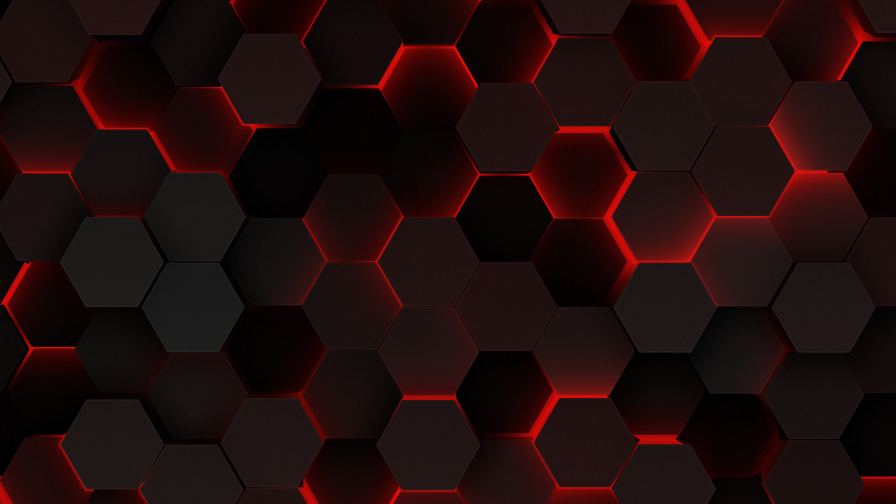
Write a Shadertoy shader that draws this background.

```glsl
#define PITCH 0.174        // row spacing, in canvas heights
#define ORIGIN vec2(0.098, -0.128)
#define SEAM 0.0012        // half gap between level tiles
#define LIFT 0.075         // perspective growth of raised tiles
#define GLOW_WIDTH 0.032
#define LINE_WIDTH 0.0032
#define LIT_SHARE 0.42     // share of edges with a lamp behind them
#define GRAIN 0.012
#define SAMPLES 3

const vec3 WALL = vec3(0.012, 0.010, 0.010);
const vec3 GREY = vec3(1.0, 0.98, 0.97);
const vec3 WARM = vec3(1.22, 0.60, 0.56);
const vec3 EMBER = vec3(0.58, 0.022, 0.016);
const vec3 LAMP = vec3(0.92, 0.05, 0.035);

float hash(vec2 p) {
    vec3 q = fract(p.xyx * vec3(0.1031, 0.1030, 0.0973));
    q += dot(q, q.yzx + 33.33);
    return fract((q.x + q.y) * q.z);
}

// Signed distance to a flat-topped hexagon of inner radius r
float hexagon(vec2 p, float r) {
    p = abs(p);
    return max(p.y, dot(p, vec2(0.8660, 0.5))) - r;
}

float tileHeight(vec2 id) {
    return hash(id + 41.0);
}

vec2 tileCenter(vec2 id) {
    return ORIGIN + PITCH * vec2(id.x * 0.8660, id.y + 0.5 * mod(id.x, 2.0));
}

// Distance to the top face, pushed outward from the middle by its height
float tileDistance(vec2 p, vec2 id, vec2 middle) {
    float grow = 1.0 + LIFT * (tileHeight(id) - 0.4);
    vec2 center = middle + (tileCenter(id) - middle) * grow;
    return hexagon(p - center, 0.5 * PITCH * grow - SEAM);
}

// Warm everywhere except for two cool pools
float heat(vec2 p) {
    vec2 a = p - vec2(0.40, 0.43), b = p - vec2(1.42, 0.33);
    return clamp(1.0 - exp(-dot(a, a) / 0.10) - exp(-dot(b, b) / 0.035), 0.0, 1.0);
}

vec3 scene(vec2 p, vec2 middle) {
    // Nearest grid cell, then the highest face covering this point
    float column = round((p.x - ORIGIN.x) / (PITCH * 0.8660));
    float row = round((p.y - ORIGIN.y) / PITCH - 0.5 * mod(column, 2.0));
    vec2 cell = vec2(column, row), top = cell;
    float highest = -1.0, nearest = 1e3;
    for (int k = 0; k < 9; k++) {
        vec2 id = cell + vec2(k % 3 - 1, k / 3 - 1);
        float d = tileDistance(p, id, middle), h = tileHeight(id);
        if (d < 0.0 && h > highest) { highest = h; top = id; }
        if (highest < 0.0 && d < nearest) { nearest = d; top = id; }
    }
    bool gap = highest < 0.0;
    float h = tileHeight(top);
    vec2 center = tileCenter(top);

    // Face: height sets the grey, heat the tint
    float warmth = heat(center) * (0.6 + 0.4 * hash(top + 7.0));
    float shade = 0.012 + 0.098 * smoothstep(0.0, 0.85, h);
    shade *= 1.0 - 0.9 * (p.y - center.y);
    vec3 color = shade * mix(GREY, WARM, warmth);
    float rim = tileDistance(p, top, middle);
    color *= 1.0 + 0.25 * smoothstep(-0.004, -0.001, rim);
    if (gap) color = WALL;

    // Higher neighbours cast shadow, or red light from lamps behind them
    float ember = 0.0, line = 0.0;
    for (int k = 0; k < 9; k++) {
        vec2 id = top + vec2(k % 3 - 1, k / 3 - 1);
        float rise = tileHeight(id) - h;
        if (id == top || (!gap && rise < 0.0)) continue;
        float d = max(tileDistance(p, id, middle), 0.0);
        float lit = smoothstep(1.0 - LIT_SHARE, 1.0, hash(id + top + 19.0));
        lit *= heat(0.5 * (center + tileCenter(id)));
        color *= mix(1.0, smoothstep(-0.04, 0.085, d), 0.9 * smoothstep(0.0, 0.4, rise));
        ember += lit * exp(-d / GLOW_WIDTH);
        line = max(line, smoothstep(0.15, 0.6, lit) * exp(-d * d / (LINE_WIDTH * LINE_WIDTH)));
        if (gap) line = max(line, smoothstep(0.2, 0.7, lit) * exp(-d / GLOW_WIDTH));
    }
    color += EMBER * min(ember, 1.2);
    color = mix(color, LAMP, line);

    // Fine surface grain
    color += GRAIN * (hash(floor(p * 430.0)) - 0.5);
    return max(color, 0.0);
}

void mainImage(out vec4 fragColor, in vec2 fragCoord) {
    vec2 middle = 0.5 * iResolution.xy / iResolution.y;
    vec3 sum = vec3(0.0);
    // Supersampling smooths every edge
    for (int k = 0; k < SAMPLES * SAMPLES; k++) {
        vec2 offset = (vec2(k % SAMPLES, k / SAMPLES) + 0.5) / float(SAMPLES) - 0.5;
        sum += scene((fragCoord + offset) / iResolution.y, middle);
    }
    fragColor = vec4(sum / float(SAMPLES * SAMPLES), 1.0);
}
```
